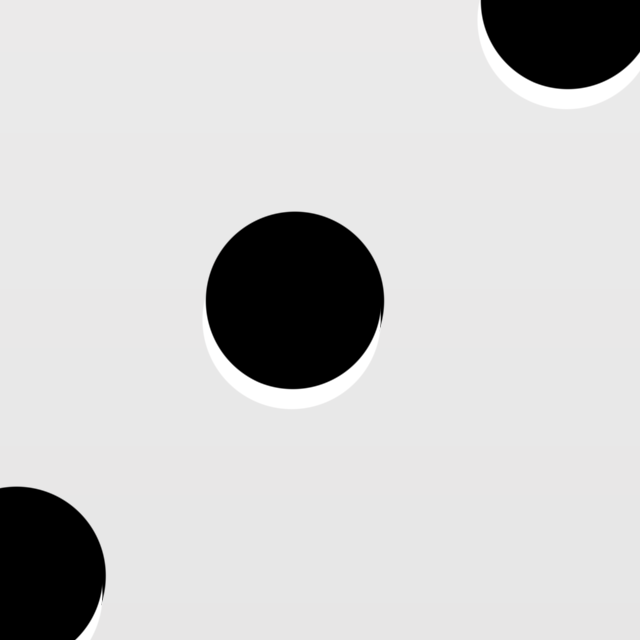
Reproduce this pattern procedurally as a WebGL 1 fragment shader.

```glsl
precision highp float;

uniform vec2 u_resolution;

// Antialiased coverage of a disc
float disc(vec2 p, vec2 center, float radius) {
    float edge = 1.0 / u_resolution.y;
    return 1.0 - smoothstep(-edge, edge, length(p - center) - radius);
}

void main() {
    vec2 p = gl_FragCoord.xy / u_resolution.y;

    // Pale sheet, slightly darker toward the bottom
    vec3 color = mix(vec3(0.904, 0.903, 0.903), vec3(0.921, 0.919, 0.919), p.y);

    // Punched holes along a gently bent diagonal
    for (int i = -1; i <= 1; i++) {
        float k = float(i);
        vec2 center = vec2(0.4609, 0.530) + k * vec2(0.4323, 0.4492)
                    + k * k * vec2(-0.0026, 0.0195);

        float hole = disc(p, center, 0.1393);
        float highlight = disc(p, center - vec2(0.0052, 0.030), 0.1393);
        float inner = disc(p, center - vec2(0.0033, 0.0), 0.138);

        // The lit lip overlaps the hole by a sliver on its right side
        float dark = min(hole, 1.0 - highlight * (1.0 - inner));
        color = mix(color, vec3(1.0), highlight);
        color = mix(color, vec3(0.0), dark);
    }

    gl_FragColor = vec4(color, 1.0);
}
```
